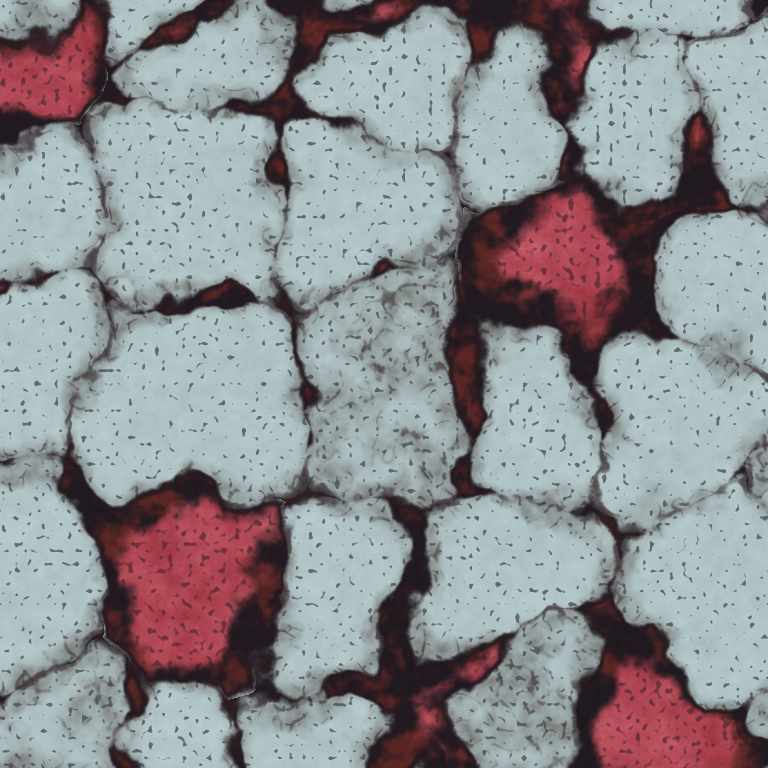
This texture is drawn by a Shadertoy shader. Its source:

```glsl
// Sandstone thin section: pale speckled grains, dark seams and red-stained pores.
// Warped Voronoi cells with smoothly rounded corners form the grains; some cells
// are left open as pores, and gradient noise drives gaps, stain, haze and specks.

vec2 hash2(vec2 p) {
    p = vec2(dot(p, vec2(127.1, 311.7)), dot(p, vec2(269.5, 183.3)));
    return fract(sin(p) * 43758.5);
}

float gradDot(vec2 cell, vec2 offset) {
    float angle = 6.2832 * hash2(cell).x;
    return dot(vec2(cos(angle), sin(angle)), offset);
}

float gradientNoise(vec2 p) {
    vec2 i = floor(p), f = fract(p), e = vec2(1.0, 0.0);
    vec2 u = f * f * f * (f * (f * 6.0 - 15.0) + 10.0);
    float low = mix(gradDot(i, f), gradDot(i + e, f - e), u.x);
    float high = mix(gradDot(i + e.yx, f - e.yx), gradDot(i + 1.0, f - 1.0), u.x);
    return mix(low, high, u.y);
}

float fbm(vec2 p) {
    float sum = 0.0, amplitude = 1.0;
    for (int i = 0; i < 4; i++) {
        sum += amplitude * gradientNoise(p);
        p = mat2(1.6, 1.2, -1.2, 1.6) * p + 5.3;
        amplitude *= 0.5;
    }
    return sum;
}

vec2 site(vec2 id) {
    return id + 0.5 + 0.86 * (hash2(id + 3.0) - 0.5);
}

bool isPore(vec2 id) {
    return mod(id.x + 3.0 * id.y, 8.0) < 0.5;
}

// x: signed depth into the grain, negative in pores; yz: cell id
vec3 grainField(vec2 p) {
    vec2 home = floor(p), nearest = home;
    float best = 9.0;
    for (int y = -1; y <= 1; y++)
    for (int x = -1; x <= 1; x++) {
        vec2 id = home + vec2(x, y);
        float d = length(site(id) - p);
        if (d < best) { best = d; nearest = id; }
    }
    vec2 a = site(nearest) - p;
    float closest = 9.0, sum = 0.0;
    for (int y = -2; y <= 2; y++)
    for (int x = -2; x <= 2; x++) {
        if (x == 0 && y == 0) continue;
        vec2 b = site(nearest + vec2(x, y)) - p;
        float border = dot(0.5 * (a + b), normalize(b - a));
        closest = min(closest, border);
        sum += exp(-18.0 * border);
    }
    float depth = isPore(nearest) ? -closest : -log(sum) / 18.0;
    return vec3(depth, nearest);
}

void mainImage(out vec4 fragColor, in vec2 fragCoord) {
    vec2 uv = fragCoord / iResolution.y;
    vec2 p = uv * 4.8 + 1.3;

    // Ragged grain outlines
    vec2 warp = vec2(fbm(p * 1.4), fbm(p * 1.4 + 31.0));
    vec3 field = grainField(p + 0.2 * warp);
    float contact = field.x + 0.025 * fbm(p * 9.0);
    float opening = gradientNoise(p * 0.9 + 7.0) + 0.5 * gradientNoise(p * 3.1);
    float depth = contact - mix(-0.025, 0.11, smoothstep(-0.15, 0.4, opening));

    float grit = fbm(uv * 48.0);
    float mottle = fbm(p * 2.3 + 17.0);
    float fine = gradientNoise(uv * 115.0);

    // Clear grains with pale centres
    vec3 grain = vec3(0.69, 0.765, 0.775) + 0.025 * mottle + 0.03 * grit;

    // Grey haze along margins and over the dirty grains
    float dirty = step(0.8, hash2(field.yz + 11.0).y);
    float margin = 1.0 - smoothstep(0.0, 0.13, depth + 0.13 * mottle);
    float haze = max(margin, dirty * smoothstep(-0.35, 0.3, mottle));
    grain = mix(grain, vec3(0.46, 0.47, 0.46), haze * clamp(0.6 + 0.6 * grit, 0.0, 1.0));

    // Wiggly dark flaws in the haze
    float flaw = 1.0 - smoothstep(0.02, 0.1, abs(gradientNoise(uv * 34.0 + warp)));
    grain = mix(grain, vec3(0.25, 0.22, 0.23), 0.65 * flaw * haze * smoothstep(-0.2, 0.3, grit));

    // Fluid specks
    float speck = smoothstep(0.3, 0.48, fine + 0.1 * mottle + 0.06 * haze);
    grain = mix(grain, vec3(0.27, 0.28, 0.31), 0.75 * speck);

    // Broken seams where grains touch
    float seam = 1.0 - smoothstep(0.004, 0.026, abs(contact));
    grain = mix(grain, vec3(0.27, 0.23, 0.25), 0.8 * seam * smoothstep(-0.25, 0.3, fbm(p * 5.0)));

    // Pore filling: black clay, brown stain, then red resin in the wide parts
    float stain = fbm(p * 3.5 + 41.0);
    vec3 pore = mix(vec3(0.13, 0.10, 0.125), vec3(0.35, 0.15, 0.14),
                    smoothstep(-0.2, 0.45, stain + 0.35 * grit));
    float resin = smoothstep(0.02, 0.16, -depth - 0.09 + 0.3 * gradientNoise(p * 1.5 + 23.0)
                             + 0.1 * stain);
    vec3 red = vec3(0.69, 0.28, 0.33) + 0.08 * mottle + 0.06 * grit;
    red = mix(red, vec3(0.31, 0.14, 0.17), 0.7 * smoothstep(0.12, 0.45, fine + 0.25 * grit));
    pore = mix(pore, red, resin);

    // Dark rim between grain and pore
    vec3 color = mix(pore, grain, smoothstep(-0.014, 0.018, depth));
    float rim = 1.0 - smoothstep(0.006, 0.04, abs(depth + 0.008));
    color = mix(color, vec3(0.13, 0.10, 0.12), rim * clamp(0.65 + 0.6 * stain, 0.15, 0.9));

    fragColor = vec4(clamp(color + 0.015 * fine, 0.0, 1.0), 1.0);
}
```
